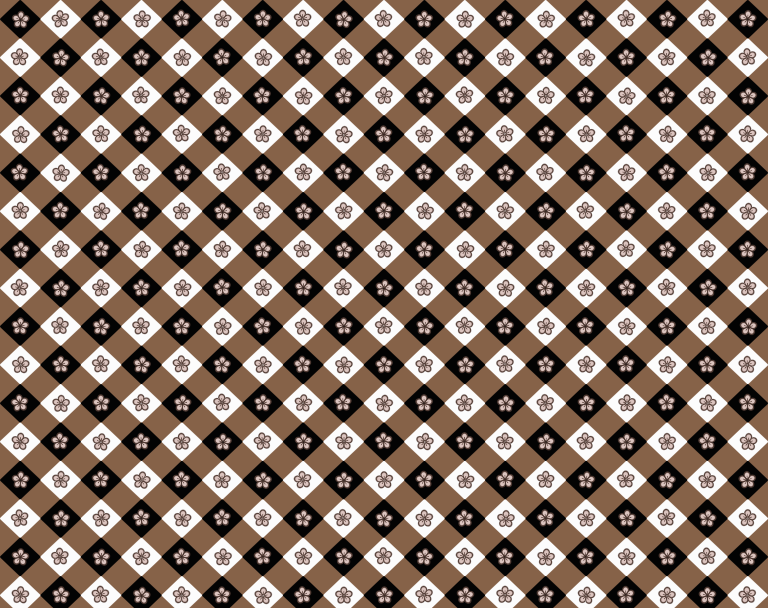
Give the GLSL for this pattern, as a Shadertoy shader.

```glsl
const vec2 REPEATS = vec2(19.0, 15.83);   // diamonds across and down
const float DIAMOND_REACH = 0.512;        // centre to corner, in cells
const float PETAL_COUNT = 5.0;
const float PETAL_CENTRE = 0.117;
const vec2 PETAL_RADII = vec2(0.068, 0.088);
const float OUTLINE_HALF = 0.013;
const float VEIN_LENGTH = 0.10;
const float VEIN_HALF = 0.007;
const float MAX_SHIFT = 0.018;
const float MAX_TILT = 0.16;
const float PI = 3.14159265;

const vec3 BROWN = vec3(0.525, 0.383, 0.282);
const vec3 WHITE = vec3(0.99);
const vec3 BLACK = vec3(0.012);
const vec3 PETAL_PINK = vec3(0.86, 0.77, 0.75);
const vec3 OUTLINE_BROWN = vec3(0.31, 0.22, 0.19);

// Layered sines give each cell a steady offset in -1..1
float cellVariation(vec2 cell, float seed) {
    return 0.6 * sin(dot(cell, vec2(2.37, 4.11)) + seed)
         + 0.4 * sin(dot(cell, vec2(5.73, 1.91)) + seed * 2.3);
}

float coverage(float dist, float pixel) {
    return 1.0 - smoothstep(-0.7 * pixel, 0.7 * pixel, dist);
}

vec2 rotate(vec2 p, float angle) {
    float c = cos(angle), s = sin(angle);
    return vec2(c * p.x - s * p.y, s * p.x + c * p.y);
}

// Fold the plane into one petal sector whose axis points up
vec2 foldPetal(vec2 p) {
    float sector = 2.0 * PI / PETAL_COUNT;
    float angle = atan(p.x, p.y);
    angle -= sector * floor(angle / sector + 0.5);
    return length(p) * vec2(sin(angle), cos(angle));
}

// Ellipse narrowing towards the flower's middle
float petalDistance(vec2 p) {
    float taper = mix(0.62, 1.08, smoothstep(0.02, 0.14, p.y));
    vec2 e = (p - vec2(0.0, PETAL_CENTRE)) / (PETAL_RADII * vec2(taper, 1.0));
    return (length(e) - 1.0) * PETAL_RADII.x;
}

float veinDistance(vec2 p) {
    return length(p - vec2(0.0, clamp(p.y, 0.0, VEIN_LENGTH))) - VEIN_HALF;
}

void mainImage(out vec4 fragColor, in vec2 fragCoord) {
    // Cells count from the top left and are centred on whole numbers
    vec2 uv = fragCoord / iResolution.xy;
    vec2 grid = vec2(uv.x, 1.0 - uv.y) * REPEATS - 0.5;
    vec2 cell = floor(grid + 0.5);
    vec2 local = grid - cell;
    vec2 cellSize = iResolution.xy / REPEATS;
    float pixel = 1.0 / cellSize.x;

    // Alternating black and white diamonds on brown
    float parity = cos(PI * grid.x) * cos(PI * grid.y);
    float blackShare = smoothstep(-2.0 * pixel, 2.0 * pixel, parity);
    vec3 diamond = mix(WHITE, BLACK, blackShare);
    float diamondDist = (abs(local.x) + abs(local.y) - DIAMOND_REACH) * 0.7071;
    vec3 color = mix(BROWN, diamond, coverage(diamondDist, pixel));

    // Five-petalled flower, slightly shifted and tilted
    vec2 shift = MAX_SHIFT * vec2(cellVariation(cell, 1.3), cellVariation(cell, 4.7));
    vec2 p = vec2(local.x, -local.y * cellSize.y / cellSize.x) - shift;
    p = foldPetal(rotate(p, MAX_TILT * cellVariation(cell, 7.9)));
    float petal = petalDistance(p);
    color = mix(color, PETAL_PINK, coverage(petal, pixel));

    // Petal outlines and centre veins
    float ink = min(abs(petal) - OUTLINE_HALF, veinDistance(p));
    color = mix(color, OUTLINE_BROWN, coverage(ink, pixel));

    fragColor = vec4(color, 1.0);
}
```
